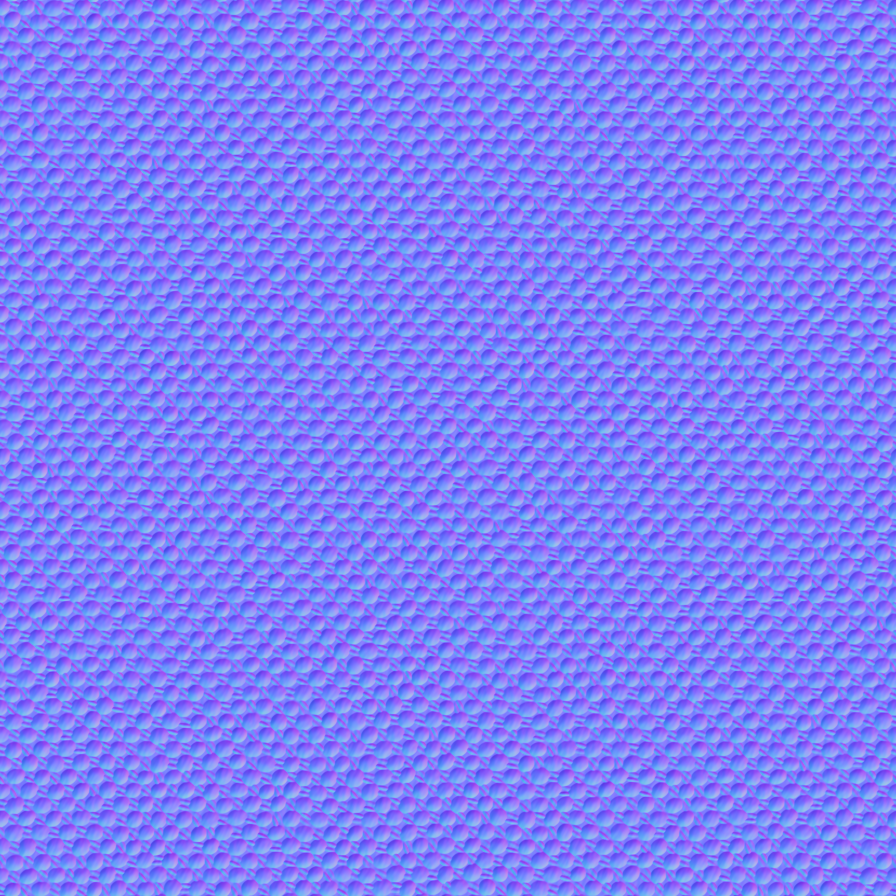
Give the GLSL for this texture map, as a Shadertoy shader.

```glsl
#define COLUMNS 34.0
#define ROWS 64.0
#define DOME_HEIGHT 0.102
#define DOME_RADII vec2(0.36, 0.295)
#define DOME_TILT 0.55
#define STRAND_HEIGHT 0.036
#define STRAND_RADII vec2(0.27, 0.085)
#define STRAND_TILT -0.65
#define JITTER 0.08
#define WARP 0.20
#define FIBRE_HEIGHT 0.019
#define BLEND 0.006

vec2 hash2(vec2 p) {
    vec3 q = fract(p.xyx * vec3(0.1031, 0.1030, 0.0973));
    q += dot(q, q.yzx + 33.33);
    return fract((q.xx + q.yz) * q.zy);
}

// Gradient noise that wraps after a whole number of cells
float cornerRamp(vec2 cell, vec2 offset, float period) {
    float angle = 6.28318 * hash2(mod(cell, period) + period).x;
    return dot(vec2(cos(angle), sin(angle)), offset);
}

float gradientNoise(vec2 p, float period) {
    vec2 i = floor(p), f = fract(p);
    vec2 u = f * f * f * (f * (f * 6.0 - 15.0) + 10.0);
    vec2 e = vec2(1.0, 0.0);
    float low = mix(cornerRamp(i, f, period), cornerRamp(i + e, f - e, period), u.x);
    float high = mix(cornerRamp(i + e.yx, f - e.yx, period),
                     cornerRamp(i + 1.0, f - 1.0, period), u.x);
    return mix(low, high, u.y);
}

// Tilted elliptic paraboloid: 1 at its centre, 0 on its rim
float mound(vec2 p, vec2 radii, float tilt) {
    float c = cos(tilt), s = sin(tilt);
    vec2 d = vec2(c * p.x + s * p.y, c * p.y - s * p.x) / radii;
    return 1.0 - dot(d, d);
}

// Knit relief, measured in column widths
float knitHeight(vec2 uv) {
    vec2 grid = vec2(COLUMNS, ROWS);
    vec2 toColumns = vec2(1.0, COLUMNS / ROWS);
    vec2 strandOffset = vec2(0.06, 0.10);

    // Slow drift of the rows, then finer unevenness
    vec2 drift = vec2(gradientNoise(uv * 5.0, 5.0), gradientNoise(uv * 7.0, 7.0));
    drift += 0.6 * vec2(gradientNoise(uv * 19.0, 19.0), gradientNoise(uv * 23.0, 23.0));
    vec2 p = uv * grid + WARP * drift;

    // Smooth union of staggered domes, paired gap strands and the ground
    float total = 1.0;
    for (int j = -1; j <= 1; j++) {
        float row = floor(p.y) + float(j);
        float shift = 0.5 * mod(row, 2.0);
        for (int i = -1; i <= 1; i++) {
            float column = floor(p.x - shift) + float(i);
            vec2 id = mod(vec2(column, row), grid);
            vec2 place = hash2(id) - 0.5;
            vec2 shape = hash2(id + 117.0) - 0.5;
            vec2 d = (p - vec2(column + shift, row) - 0.5) * toColumns;

            float dome = mound(d - JITTER * place, DOME_RADII * (1.0 + 0.14 * shape.x),
                               DOME_TILT + 0.5 * shape.y);
            total += exp(DOME_HEIGHT * (1.0 + 0.25 * shape.y) * dome / BLEND);

            vec2 gap = d - vec2(0.5, 0.0) - JITTER * place.yx;
            float tilt = STRAND_TILT + 0.8 * shape.x;
            float upper = mound(gap - strandOffset, STRAND_RADII, tilt);
            float lower = mound(gap + strandOffset, STRAND_RADII, tilt + 0.5 * place.y);
            total += exp(STRAND_HEIGHT * (1.0 + 0.6 * place.x) * upper / BLEND);
            total += exp(STRAND_HEIGHT * (1.0 - 0.6 * place.x) * lower / BLEND);
        }
    }

    // Fine slanted fibres
    vec2 fibre = vec2(160.0 * uv.x - 80.0 * uv.y, 80.0 * (uv.x + uv.y));
    return BLEND * log(total) + FIBRE_HEIGHT * gradientNoise(fibre, 80.0);
}

void mainImage(out vec4 fragColor, in vec2 fragCoord) {
    vec2 uv = fragCoord / iResolution.xy;

    // Slope by central differences
    vec2 e = vec2(0.0008, 0.0);
    vec2 slope = vec2(knitHeight(uv + e) - knitHeight(uv - e),
                      knitHeight(uv + e.yx) - knitHeight(uv - e.yx));
    slope /= 2.0 * e.x * COLUMNS;

    // Tangent-space normal with green pointing down, gentler sideways
    vec3 normal = normalize(vec3(-0.85 * slope.x, slope.y, 1.0));
    fragColor = vec4(0.5 + 0.5 * normal, 1.0);
}
```
